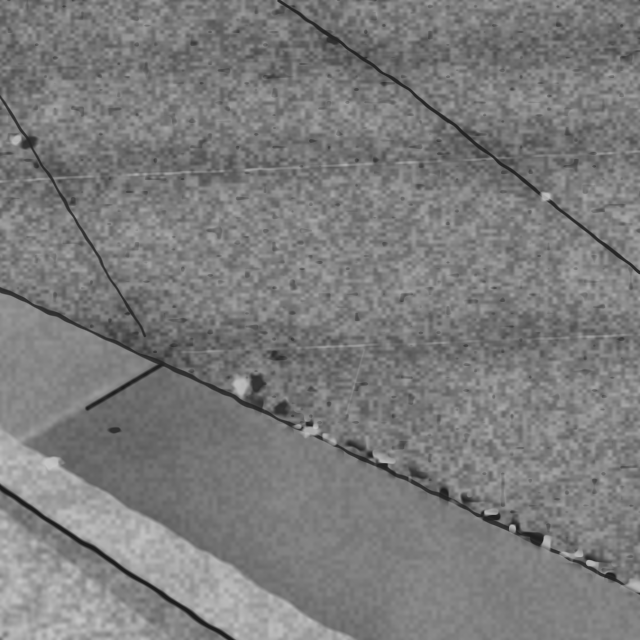
A WebGL 1 fragment shader for this texture:

```glsl
precision highp float;
// Grey concrete paving with cracks, chalky lines, a gutter and a pale curb.
uniform vec2 u_resolution;

float hash(vec2 p) {
  vec3 q = fract(vec3(p.xyx) * 0.1031);
  q += dot(q, q.yzx + 33.33);
  return fract((q.x + q.y) * q.z);
}

float noise(vec2 p) {
  vec2 i = floor(p), f = fract(p);
  f = f * f * (3.0 - 2.0 * f);
  return mix(mix(hash(i), hash(i + vec2(1.0, 0.0)), f.x),
             mix(hash(i + vec2(0.0, 1.0)), hash(i + vec2(1.0)), f.x), f.y);
}

float fbm(vec2 p) {
  float sum = 0.0, amp = 0.5;
  for (int i = 0; i < 4; i++) {
    sum += amp * noise(p);
    p = mat2(1.6, 1.2, -1.2, 1.6) * p + 7.3;
    amp *= 0.5;
  }
  return sum / 0.9375;
}

float segment(vec2 p, vec2 a, vec2 b) {
  vec2 d = b - a;
  return length(p - a - d * clamp(dot(p - a, d) / dot(d, d), 0.0, 1.0));
}

float stroke(float dist, float width, float soft) {
  return 1.0 - smoothstep(width - soft, width + soft, dist);
}

float bell(float x, float width) {
  return exp(-x * x / (width * width));
}

// Irregular fleck of the given radii.
float fleck(vec2 p, vec2 center, vec2 radii) {
  float rough = 0.7 * (noise(p * 130.0) - 0.5);
  return 1.0 - smoothstep(0.55, 1.25, length((p - center) / radii) + rough);
}

// Signed height above a straight slope.
float above(vec2 p, float y0, float slope) {
  return (p.y - y0 - slope * p.x) / sqrt(1.0 + slope * slope);
}

// Stained band with a broken pale line along it.
float chalkLine(float tone, vec2 p, float y0, float slope, float stain, float chalk) {
  float d = above(p, y0, slope) + 0.002 * (noise(p * 45.0) - 0.5);
  float wander = 0.03 * (fbm(p * 7.0) - 0.5);
  tone -= stain * bell(d - 0.004 + wander, 0.042);
  float dash = smoothstep(0.3, 0.7, noise(vec2(p.x * 38.0, y0 * 90.0)));
  return tone + chalk * (0.25 + 0.75 * dash) * stroke(abs(d), 0.0018, 0.0015);
}

float slabTone(vec2 p, float joint) {
  float tone = 0.505 + 0.13 * (fbm(p * vec2(5.0, 8.0)) - 0.5);
  tone += 0.035 * bell(p.y - 0.62, 0.09) - 0.03 * smoothstep(0.88, 1.0, p.y);
  tone = chalkLine(tone, p, 0.893, 0.035, 0.075, 0.03);
  tone = chalkLine(tone, p, 0.717, 0.046, 0.10, 0.14);
  tone = chalkLine(tone, p, 0.438, 0.039, 0.09, 0.13 * smoothstep(0.25, 0.32, p.x));
  tone -= 0.08 * exp(-max(joint, 0.0) / 0.05);
  tone += 0.07 * stroke(segment(p, vec2(0.569, 0.453), vec2(0.54, 0.349)), 0.001, 0.002);
  // Aggregate grain and sparse pits
  tone += 0.19 * (noise(p * vec2(150.0, 180.0)) - 0.5) + 0.11 * (noise(p * 85.0) - 0.5);
  return tone - 0.13 * smoothstep(0.84, 0.97, noise(p * vec2(70.0, 100.0) + 31.0));
}

float gutterTone(vec2 p, float curb, float soft) {
  float tone = 0.465 + 0.10 * (fbm(p * 9.0) - 0.5);
  tone -= 0.05 * bell(p.x - 0.2, 0.14) + 0.035 * bell(curb, 0.035);
  tone += 0.025 * smoothstep(0.3, 0.6, p.x);
  // Paler slab left of the cross joint
  float cross = above(p, 0.281, 0.59);
  tone = mix(tone, 0.525 + 0.14 * (fbm(p * 12.0) - 0.5), smoothstep(-0.004, 0.012, cross));
  tone += 0.07 * bell(cross - 0.012, 0.008) * (1.0 - smoothstep(0.15, 0.26, p.x));
  float gap = segment(p, vec2(0.137, 0.362), vec2(0.254, 0.431));
  tone = mix(tone, 0.13, stroke(gap, 0.0032, soft + 0.001));
  return tone + 0.07 * (noise(p * 140.0) - 0.5);
}

// Pale curb face, dark crack, narrow ledge and speckled road edge.
float curbTone(vec2 p, float soft) {
  float grain = 0.14 * (noise(p * 130.0) - 0.5) + 0.16 * (fbm(p * 22.0) - 0.5);
  float crack = above(p, 0.238, -0.66) + 0.005 * (noise(p * 40.0) - 0.5);
  float road = above(p, 0.206, -0.76);
  float tone = mix(0.48, 0.655, smoothstep(-0.004, 0.012, crack)) + grain;
  float speckle = 0.16 * (noise(p * 100.0) - 0.5);
  tone = mix(0.62 + grain + speckle, tone, smoothstep(-0.006, 0.004, road));
  return mix(tone, 0.11, stroke(abs(crack), 0.0035, soft + 0.001));
}

void main() {
  vec2 p = gl_FragCoord.xy / u_resolution;
  float soft = max(0.0014, 0.8 / min(u_resolution.x, u_resolution.y));
  vec2 q = p + 0.004 * (vec2(noise(p * 55.0), noise(p * 55.0 + 19.0)) - 0.5);
  float joint = (q.y - 0.548 + 0.455 * q.x + 0.02 * q.x * q.x) * 0.9;
  float curb = above(q, 0.33, -0.60) + 0.008 * (noise(p * 24.0) - 0.5);
  // Expansion cracks in the paving
  float tone = slabTone(p, joint);
  vec2 bend = vec2(0.638, 0.859), turn = vec2(0.046, 0.776);
  float right = min(segment(q, vec2(0.436, 1.0), bend), segment(q, bend, vec2(1.0, 0.574)));
  float left = min(segment(q, vec2(0.0, 0.85), turn), segment(q, turn, vec2(0.228, 0.475)));
  tone -= 0.06 * bell(right, 0.03) + 0.04 * bell(left, 0.035);
  float wear = 0.0012 * noise(p * 60.0);
  tone = mix(tone, 0.12, 0.9 * stroke(right, 0.0018 + wear, soft));
  tone = mix(tone, 0.14, 0.85 * stroke(left, 0.0014 + wear, soft));
  // Gutter and curb layers
  tone = mix(gutterTone(p, curb, soft), tone, smoothstep(-soft, soft, joint));
  tone = mix(curbTone(p, soft), tone, smoothstep(-0.004, 0.004, curb));
  // Joint shadow with dirt and pale litter above it
  tone = mix(tone, 0.14, 0.85 * stroke(abs(joint), 0.0015 + 2.0 * wear, soft));
  float litter = bell(joint - 0.008, 0.012) * smoothstep(0.32, 0.46, p.x);
  tone = mix(tone, 0.12, litter * smoothstep(0.48, 0.68, noise(p * 62.0 + 5.0)));
  tone = mix(tone, 0.72, litter * smoothstep(0.62, 0.8, noise(p * 75.0 + 47.0)));
  // Larger stains and chips
  float dark = fleck(p, turn, vec2(0.016, 0.010));
  dark = max(dark, fleck(p, vec2(0.521, 0.9375), vec2(0.014, 0.007)));
  dark = max(dark, fleck(p, vec2(0.401, 0.401), vec2(0.012, 0.016)));
  dark = max(dark, fleck(p, vec2(0.440, 0.364), vec2(0.012)));
  dark = max(dark, fleck(p, vec2(0.180, 0.327), vec2(0.011, 0.005)));
  float pale = fleck(p, vec2(0.026, 0.782), vec2(0.009));
  pale = max(pale, fleck(p, vec2(0.378, 0.398), vec2(0.014, 0.016)));
  pale = max(pale, fleck(p, vec2(0.484, 0.326), vec2(0.016, 0.009)));
  pale = max(pale, fleck(p, vec2(0.853, 0.693), vec2(0.009, 0.007)));
  pale = max(pale, fleck(p, vec2(0.081, 0.276), vec2(0.016, 0.009)));
  tone = mix(mix(tone, 0.15, 0.85 * dark), 0.80, 0.8 * pale);
  gl_FragColor = vec4(vec3(clamp(tone, 0.0, 1.0)), 1.0);
}
```
